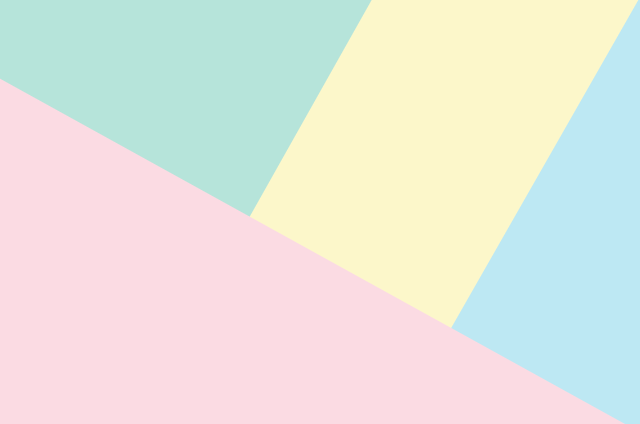
A WebGL 2 fragment shader for this background:

```glsl
#version 300 es
precision highp float;

uniform vec2 u_resolution;
out vec4 fragColor;

// Edge end points as fractions of the canvas
#define SLOPE_START vec2(0.0, 0.8145)
#define SLOPE_END vec2(0.9766, 0.0)
#define LEFT_FOOT vec2(0.3906, 0.4902)
#define LEFT_TOP vec2(0.5807, 1.0)
#define RIGHT_FOOT vec2(0.7057, 0.2285)
#define RIGHT_TOP vec2(0.9974, 1.0)

// Sheet colours
#define PINK vec3(0.986, 0.859, 0.890)
#define YELLOW vec3(0.988, 0.969, 0.792)
#define MINT vec3(0.714, 0.894, 0.855)
#define SKY vec3(0.741, 0.910, 0.953)

// Signed distance to the line from a to b, positive on its right
float rightOf(vec2 p, vec2 a, vec2 b) {
    vec2 dir = normalize(b - a);
    return dot(p - a, vec2(dir.y, -dir.x));
}

// Antialiased coverage of the side where the distance is positive
float coverage(float dist) {
    return clamp(dist * u_resolution.y + 0.5, 0.0, 1.0);
}

void main() {
    // Canvas height is one unit
    vec2 p = gl_FragCoord.xy / u_resolution.y;
    vec2 size = vec2(u_resolution.x / u_resolution.y, 1.0);

    // Upper sheets, from left to right
    float pastLeft = rightOf(p, LEFT_FOOT * size, LEFT_TOP * size);
    float pastRight = rightOf(p, RIGHT_FOOT * size, RIGHT_TOP * size);
    vec3 color = mix(MINT, YELLOW, coverage(pastLeft));
    color = mix(color, SKY, coverage(pastRight));

    // Lower sheet overlaps the others
    float belowSlope = rightOf(p, SLOPE_START * size, SLOPE_END * size);
    color = mix(color, PINK, coverage(belowSlope));

    fragColor = vec4(color, 1.0);
}
```
